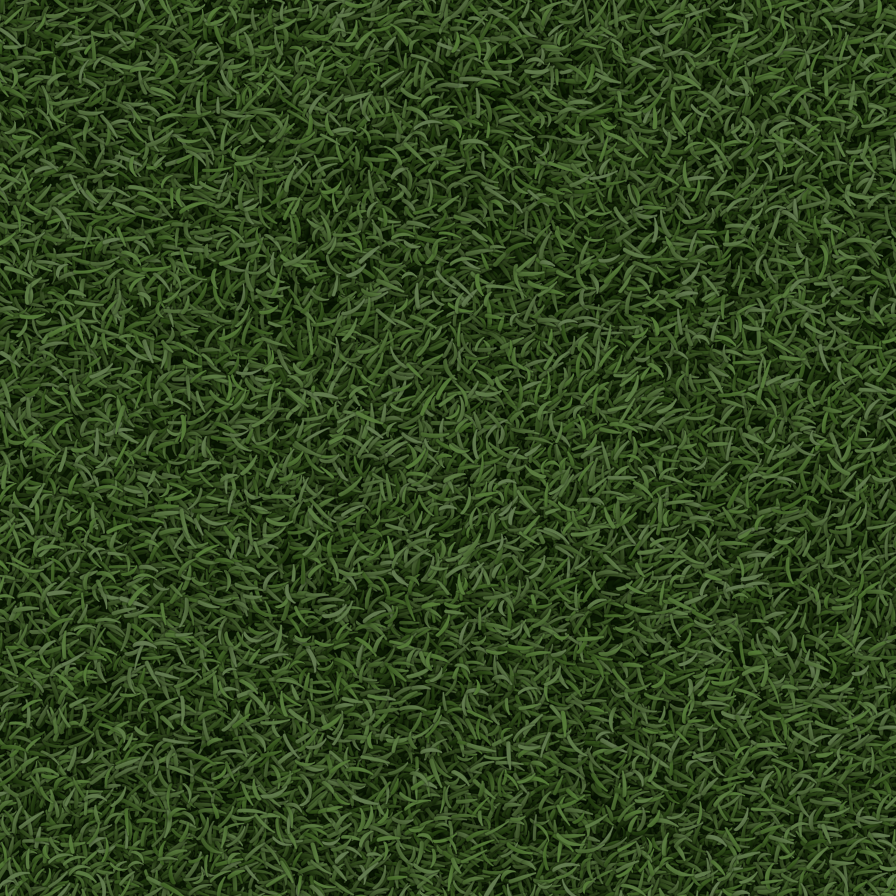
Give the GLSL for this texture, as a Shadertoy shader.

```glsl
vec4 hash4(vec3 p) {
    vec4 q = fract(p.xyzx * vec4(0.1031, 0.1030, 0.0973, 0.1099));
    q += dot(q, q.wzxy + 33.33);
    return fract((q.xxyz + q.yzzw) * q.zywx);
}

float noise(vec2 p) {
    vec2 cell = floor(p), f = fract(p);
    f = f * f * (3.0 - 2.0 * f);
    float a = hash4(vec3(cell, 91.0)).x;
    float b = hash4(vec3(cell + vec2(1, 0), 91.0)).x;
    float c = hash4(vec3(cell + vec2(0, 1), 91.0)).x;
    float d = hash4(vec3(cell + vec2(1, 1), 91.0)).x;
    return mix(mix(a, b, f.x), mix(c, d, f.x), f.y);
}

// Deep shade to pale blade tip
vec3 grassColor(float tone) {
    float t = clamp(tone, 0.0, 1.1);
    return mix(vec3(0.018, 0.065, 0.004), vec3(0.33, 0.445, 0.235),
               pow(vec3(t), vec3(1.05, 0.95, 1.4)));
}

// Distance to a bent, tapered blade lying along x
float bladeDistance(vec2 q, float halfLength, float halfWidth, float bend) {
    float u = q.x / halfLength;
    q.y -= bend * (u * u - 0.4);
    float taper = halfWidth * (1.0 - 0.5 * smoothstep(0.0, 1.0, u));
    return length(vec2(max(abs(q.x) - halfLength, 0.0), q.y)) - taper;
}

void mainImage(out vec4 fragColor, in vec2 fragCoord) {
    vec2 uv = fragCoord / iResolution.y;
    float soft = max(0.75 / iResolution.y, 0.0009);
    float cellSize = 0.025;

    // Broad drifts of direction and light
    float flow = 0.3 + 1.5 * (noise(uv * 5.0 + 3.0) - 0.5);
    float patchLight = 0.12 * (noise(uv * 9.0 + 20.0) - 0.5)
                     + 0.10 * (noise(uv * 28.0 + 50.0) - 0.5);
    vec3 color = grassColor(0.04 + 0.08 * noise(uv * 90.0));

    // Blades stacked from the dark base to the lit top
    for (int layer = 0; layer < 16; layer++) {
        float level = float(layer);
        float height = pow(0.875, 15.0 - level);
        vec2 shift = hash4(vec3(level, 7.0, 13.0)).xy;
        vec2 grid = uv / cellSize + shift + 10.0;
        vec2 home = floor(grid);

        for (int y = -1; y <= 1; y++)
        for (int x = -1; x <= 1; x++) {
            vec2 cell = home + vec2(x, y);
            vec4 place = hash4(vec3(cell, level + 1.0));
            vec2 p = (grid - cell - place.xy) * cellSize;
            if (dot(p, p) > 0.0005) continue;

            vec4 look = hash4(vec3(cell, level + 41.0));
            float angle = flow + (place.z + place.w - 1.0) * 2.1;
            float c = cos(angle), s = sin(angle);
            vec2 q = vec2(c * p.x + s * p.y, c * p.y - s * p.x);

            float halfLength = mix(0.007, 0.0155, look.x);
            float halfWidth = mix(0.0016, 0.0025, look.y);
            float bend = (look.z - 0.5) * 0.007;
            float d = bladeDistance(q, halfLength, halfWidth, bend);

            // Contact shadow, then the blade itself
            color *= 1.0 - 0.2 * smoothstep(0.0028, 0.0, d);
            float along = q.x / halfLength;
            float tone = 0.06 + height + (look.w - 0.5) * 0.38
                       + 0.11 * along + 35.0 * q.y * sign(c) + patchLight;
            vec3 blade = grassColor(tone);
            blade *= 1.0 + (fract(look.w * 17.0) - 0.5) * vec3(0.16, 0.0, 0.4);
            color = mix(color, blade, smoothstep(soft, -soft, d));
        }
    }

    fragColor = vec4(color, 1.0);
}
```
